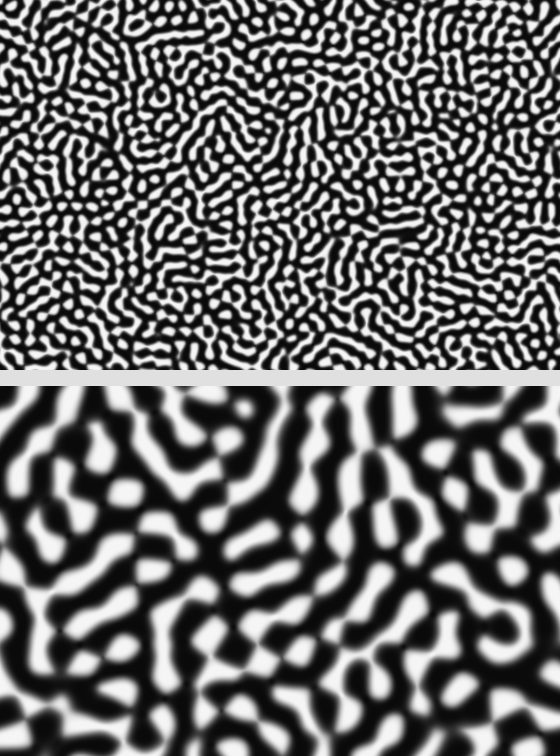
Top: the whole. Bottom: its middle third, enlarged.
Write a Shadertoy shader that draws this pattern.

```glsl
// Reaction-diffusion labyrinth: soft white worms and dots on black.

#define STRIPES_PER_HEIGHT 26.5   // pattern wavelengths along the canvas height
#define COVERAGE_BIAS 0.30        // higher breaks worms into more dots
#define PINCH_SOFTNESS 0.30       // softens the joints between features
#define EDGE_LOW -0.95            // profile value that turns fully dark
#define EDGE_HIGH 0.90            // profile value that turns fully light
#define DARK vec3(0.04)
#define LIGHT vec3(0.96)

const float TAU = 6.2831853;
const float REACH = 3.0;          // radius of one wavelet, in wavelengths
const float NOISE_SCALE = 0.704;  // brings the wavelet sum to unit variance

// Two random values in 0..1 for a lattice point
vec2 hash2(ivec2 cell) {
    uvec2 q = uvec2(cell) * uvec2(1597u, 3571u);
    uint n = (q.x ^ (q.y << 7)) + q.y * 747u + 977u;
    n = (n ^ (n >> 16)) * 73244475u;
    n = (n ^ (n >> 15)) * 73244475u;
    n ^= n >> 16;
    return vec2(n & 65535u, n >> 16) / 65535.0;
}

// Gradient noise with a wavelet of random direction and phase at each
// lattice point. Returns the value (x) and its slope per radian (yz).
vec3 waveletNoise(vec2 p) {
    ivec2 base = ivec2(floor(p));
    vec3 sum = vec3(0.0);
    for (int j = -2; j <= 3; j++) {
        for (int i = -2; i <= 3; i++) {
            ivec2 cell = base + ivec2(i, j);
            vec2 d = p - vec2(cell);
            float falloff = max(0.0, 1.0 - dot(d, d) / (REACH * REACH));
            float window = falloff * falloff * falloff;
            vec2 windowSlope = -6.0 * d / (REACH * REACH) * falloff * falloff;

            vec2 rnd = hash2(cell) * TAU;
            vec2 dir = vec2(cos(rnd.x), sin(rnd.x));
            float phase = TAU * dot(dir, d) + rnd.y;
            float wave = cos(phase);
            sum.x += window * wave;
            sum.yz += windowSlope * wave / TAU - window * dir * sin(phase);
        }
    }
    return sum * NOISE_SCALE;
}

void mainImage(out vec4 fragColor, in vec2 fragCoord) {
    vec2 p = fragCoord / iResolution.y * STRIPES_PER_HEIGHT + vec2(37.3, 11.7);
    vec3 noise = waveletNoise(p);

    // Divide by the local amplitude so that all features share one width
    float height = noise.x - COVERAGE_BIAS;
    float amplitude = length(vec4(height, noise.yz, PINCH_SOFTNESS));
    float profile = height / amplitude;

    float light = smoothstep(EDGE_LOW, EDGE_HIGH, profile);
    fragColor = vec4(mix(DARK, LIGHT, light), 1.0);
}
```
